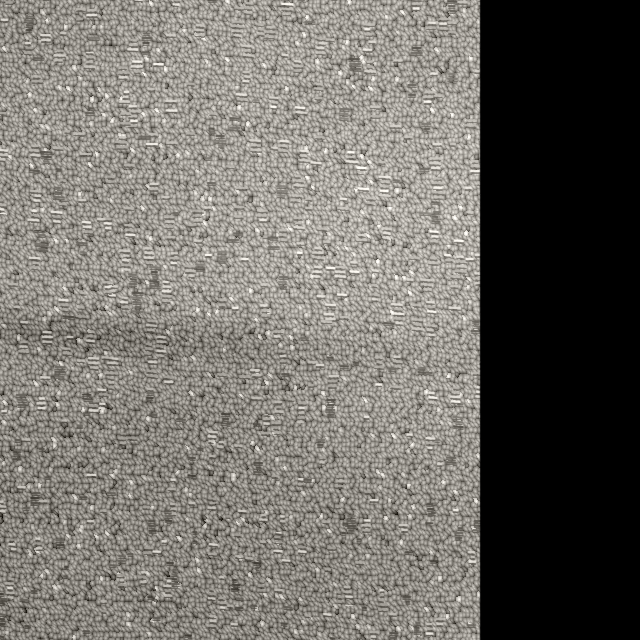
A Shadertoy shader for this texture:

```glsl
// Grey woven cloth with a soft fold, beside a plain black strip on the right.
// Cellular noise gives the fine weave; two scattered layers of short stacked
// floats give the shiny and dark dashes; layered sines give the soft lighting.

#define CLOTH_EDGE   0.75
#define WEAVE_CELL   vec2(0.0062, 0.0078)
#define WEAVE_DEPTH  0.50
#define PATCH_CELL   vec2(0.034, 0.036)
#define PATCH_SHARE  0.36
#define THREAD_PITCH 0.0074
#define SLOPE        0.05
#define FOLD_DEPTH   0.13
#define TINT         vec3(0.015, 0.0, -0.028)

float hash1(vec2 p) {
    vec3 q = fract(p.xyx * 0.1031);
    q += dot(q, q.yzx + 33.33);
    return fract((q.x + q.y) * q.z);
}

vec2 hash2(vec2 p) {
    return vec2(hash1(p + 17.3), hash1(p + 71.9));
}

// Rounded thread crossings, lit from the upper left, with a few sparkles.
float weave(vec2 uv) {
    vec2 p = uv / WEAVE_CELL;
    p.x += 0.35 * p.y + 0.3 * sin(p.y * 1.7);
    vec2 cell = floor(p), nearestOffset = vec2(0.0), nearestId = cell;
    float nearest = 9.0;
    for (int j = -1; j <= 1; j++)
    for (int i = -1; i <= 1; i++) {
        vec2 id = cell + vec2(i, j);
        vec2 offset = p - id - 0.5 - 0.7 * (hash2(id) - 0.5);
        float d = dot(offset, offset);
        if (d < nearest) {
            nearest = d;
            nearestOffset = offset;
            nearestId = id;
        }
    }
    float grain = hash1(nearestId + 5.7);
    float bump = 0.40 - sqrt(nearest) + 0.25 * dot(nearestOffset, vec2(-0.5, 0.8));
    float sparkle = 0.20 * smoothstep(0.96, 1.0, grain) - 0.16 * smoothstep(0.06, 0.0, grain);
    return WEAVE_DEPTH * bump + 0.09 * (grain - 0.5) + sparkle;
}

// Adds one layer of stacked floats to the tone of the ground.
float addFloats(float tone, vec2 uv, float seed) {
    vec2 p = uv / PATCH_CELL + seed * vec2(0.37, 0.61);
    p.y += hash1(vec2(floor(p.x), seed));
    vec2 id = floor(p) + seed * 57.0;
    vec2 jitter = hash2(id) - 0.5;
    vec2 local = (fract(p) - 0.5) * PATCH_CELL - jitter * vec2(0.012, 0.008);
    float present = step(hash1(id + 3.1), PATCH_SHARE);

    // Rows of the stack, each with its own length and sheen.
    float row = floor(local.y / THREAD_PITCH + 0.5);
    float rowY = local.y - row * THREAD_PITCH;
    vec2 rowHash = hash2(id + vec2(row * 7.0, 29.0));
    float rows = floor(hash1(id + 8.4) * 2.2);
    present *= step(abs(row), rows) * step(0.15, rowHash.y);

    float upper = smoothstep(0.15, 0.6, uv.y);
    float halfLength = mix(0.0045, 0.0095, rowHash.x) * mix(0.75, 1.0, upper);
    float x = local.x - 0.004 * (rowHash.y - 0.5);
    float along = 1.0 - smoothstep(-0.0015, 0.0015, abs(x) - halfLength);
    float thread = along * (1.0 - smoothstep(0.0008, 0.0026, abs(rowY - 0.0008)));
    float gap = along * (1.0 - smoothstep(0.0006, 0.0022, abs(rowY + 0.0030)));

    float sheen = hash1(id + vec2(row, 91.0));
    float isDark = step(hash1(id + 44.0), mix(0.42, 0.2, upper));
    float threadTone = mix(mix(0.66, 0.96, sheen * sheen), mix(0.26, 0.46, sheen), isDark);
    tone = mix(tone, 0.35, 0.75 * gap * present);
    return mix(tone, threadTone, 0.9 * thread * present);
}

// Broad light over the cloth, with the fold deepest at the left.
float lighting(vec2 uv) {
    float light = mix(0.525, 0.625, smoothstep(0.2, 0.62, uv.y));
    light -= 0.03 * smoothstep(0.75, 1.0, uv.y);
    light += 0.10 * (uv.x - 0.36);
    light += 0.012 * sin(uv.x * 9.0 + uv.y * 5.0) + 0.010 * sin(uv.y * 17.0 - uv.x * 6.0);
    float d = (uv.y - 0.485 + 0.07 * uv.x) / 0.032;
    float fold = exp(-d * d) * mix(1.0, 0.2, smoothstep(0.0, 0.65, uv.x));
    return light - FOLD_DEPTH * fold;
}

void mainImage(out vec4 fragColor, in vec2 fragCoord) {
    vec2 uv = fragCoord / iResolution.xy;
    float pixel = 1.0 / iResolution.x;

    // Threads sag gently to the right and wander a little.
    vec2 cloth = uv;
    cloth.y += SLOPE * uv.x + 0.003 * sin(uv.x * 13.0 + uv.y * 8.0);
    cloth.x += 0.004 * sin(uv.y * 11.0);

    float light = lighting(uv);
    float tone = 0.575 + weave(cloth);
    for (int layer = 1; layer <= 2; layer++)
        tone = addFloats(tone, cloth, float(layer));
    tone += light - 0.575;

    vec3 color = clamp(vec3(tone) + TINT, 0.0, 1.0);
    color *= 1.0 - smoothstep(-pixel, pixel, uv.x - CLOTH_EDGE);
    fragColor = vec4(color, 1.0);
}
```
